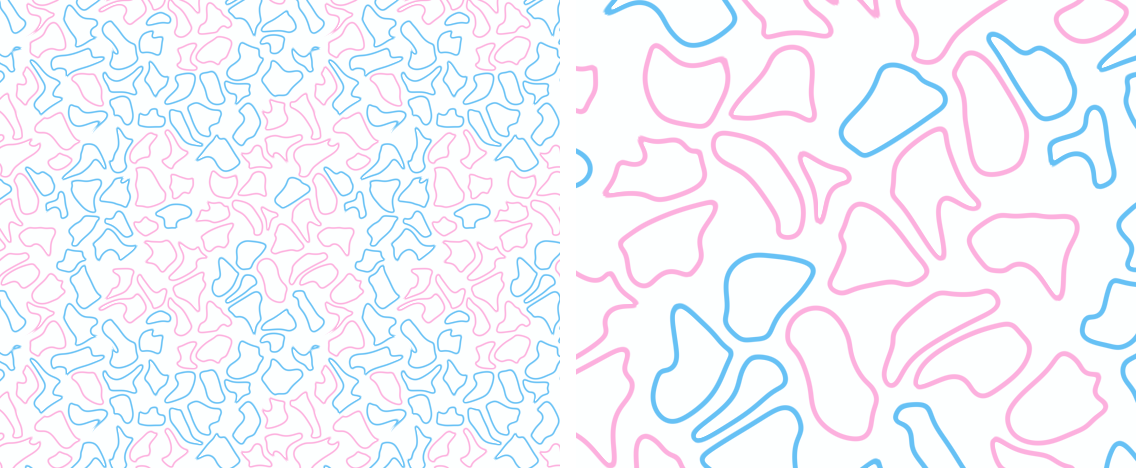
Left: the whole. Right: its middle third, enlarged.
Give the GLSL for this pattern, as a WebGL 1 fragment shader.

```glsl
precision highp float;
// Seamless tile of wobbly closed outlines in pink and blue on near-white.
// Each blob is a rounded, inset Voronoi cell with soft round bites taken out,
// bent by layered sines; only its zero contour is stroked.
uniform vec2 u_resolution;

const float TILE = 9.0;   // cells per repeat, in both directions

vec2 hash2(vec2 cell, float seed) {
  vec2 c = mod(cell + 0.5, TILE) + seed;
  vec2 s = vec2(dot(c, vec2(127.1, 311.7)), dot(c, vec2(269.5, 183.3)));
  return fract(sin(s) * 43758.55);
}

vec2 site(vec2 cell) {
  return cell + 0.5 + 0.84 * (hash2(cell, 0.0) - 0.5);
}

// Bends the plane; whole wave counts keep the tile seamless.
vec2 warp(vec2 p) {
  float w = 6.28318 / TILE;
  p += 0.16 * sin(w * vec2(5.0 * p.y + 2.0 * p.x, 5.0 * p.x - 3.0 * p.y) + vec2(0.4, 2.1));
  p += 0.07 * sin(w * vec2(9.0 * p.y - 4.0 * p.x, 8.0 * p.x + 5.0 * p.y) + vec2(3.7, 1.2));
  return p;
}

vec2 nearestCell(vec2 p) {
  vec2 base = floor(p), best = base;
  float bestDist = 1e3;
  for (int j = -1; j <= 1; j++) {
    for (int i = -1; i <= 1; i++) {
      vec2 cell = base + vec2(float(i), float(j));
      float d = distance(p, site(cell));
      if (d < bestDist) { bestDist = d; best = cell; }
    }
  }
  return best;
}

// Implicit blob of one cell, negative inside: a soft maximum of walls and bites.
float blob(vec2 point, vec2 cell) {
  vec2 p = warp(point), center = site(cell);
  float k = 0.055, sum = 0.0;

  // Walls halfway to the neighbours, moved inwards to leave a gap
  for (int j = -2; j <= 2; j++) {
    for (int i = -2; i <= 2; i++) {
      if (i == 0 && j == 0) continue;
      vec2 other = site(cell + vec2(float(i), float(j)));
      float wall = dot(p - 0.5 * (center + other), normalize(other - center));
      sum += exp((wall + 0.095) / k);
    }
  }

  // Round bites that make beans, hearts and three-armed shapes
  float turn = 6.28318 * hash2(cell, 17.0).x;
  for (int i = 0; i < 3; i++) {
    vec2 rnd = hash2(cell, 31.0 + 7.0 * float(i));
    float angle = turn + 2.094 * float(i) + 0.9 * (rnd.x - 0.5);
    vec2 bite = center + 0.62 * vec2(cos(angle), sin(angle));
    sum += exp((0.05 + 0.41 * rnd.y - distance(p, bite)) / k);
  }
  return k * log(sum);
}

void main() {
  float scale = TILE / 0.533;              // cells across the canvas width
  float pixel = scale / u_resolution.x;
  vec2 p = gl_FragCoord.xy * pixel;
  vec2 cell = nearestCell(warp(p));

  // Divide by the slope so that the stroke has an even width
  float e = 0.01, f = blob(p, cell);
  vec2 slope = vec2(blob(p + vec2(e, 0.0), cell), blob(p + vec2(0.0, e), cell)) - f;
  float dist = abs(f) / max(length(slope) / e, 0.4);

  float halfWidth = 0.0245, soft = 0.8 * pixel;
  float stroke = 1.0 - smoothstep(halfWidth - soft, halfWidth + soft, dist);

  vec3 paper = vec3(0.994, 1.0, 1.0);
  vec3 pink = vec3(0.99, 0.69, 0.87);
  vec3 blue = vec3(0.40, 0.755, 0.96);
  vec3 ink = mix(pink, blue, step(0.46, hash2(cell, 53.0).x));
  gl_FragColor = vec4(mix(paper, ink, stroke), 1.0);
}
```
